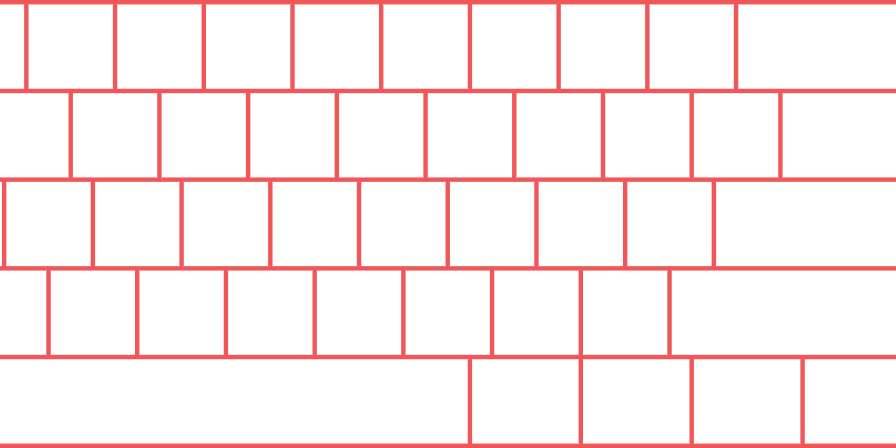
Give the GLSL for this pattern, as a WebGL 1 fragment shader.

```glsl
precision highp float;

uniform vec2 u_resolution;

const vec3 PAPER = vec3(1.0);
const vec3 INK = vec3(0.94, 0.34, 0.35);
const float ROWS = 5.0;          // rows of cells, one unit tall each
const float LINE_WIDTH = 0.05;   // in cell units
const float LEFT_CROP = 4.728;   // layout hidden beyond the left side
const float CELL = 1.0;          // cell width in the upper rows
const float WIDE_CELL = 1.25;    // cell width in the bottom row
const float CELLS = 11.0;        // cells left of the last divider
const float WIDE_CELLS = 3.0;

// Position of the last divider, rows counted from the bottom
float lastDivider(float row) {
  if (row < 0.5) return 13.75;
  if (row < 1.5) return 12.25;
  if (row < 2.5) return 12.75;
  if (row < 3.5) return 13.5;
  return 13.0;
}

// Distance to the nearest of the evenly spaced dividers in a row
float dividerDistance(float x, float row) {
  bool bottom = row < 0.5;
  float pitch = bottom ? WIDE_CELL : CELL;
  float count = bottom ? WIDE_CELLS : CELLS;
  float fromLast = x - lastDivider(row);
  float index = clamp(floor(fromLast / pitch + 0.5), -count, 0.0);
  return abs(fromLast - index * pitch);
}

// Distance to the nearest horizontal rule
float ruleDistance(float y) {
  return abs(y - clamp(floor(y + 0.5), 0.0, ROWS));
}

void main() {
  // Cell units, with the outer rules flush to the canvas edges
  float pixel = (ROWS + LINE_WIDTH) / u_resolution.y;
  vec2 p = gl_FragCoord.xy * pixel - 0.5 * LINE_WIDTH;
  p.x += LEFT_CROP;

  float row = clamp(floor(p.y), 0.0, ROWS - 1.0);
  float d = min(ruleDistance(p.y), dividerDistance(p.x, row));

  // Edge smoothing over one pixel
  float ink = clamp((0.5 * LINE_WIDTH - d) / pixel + 0.5, 0.0, 1.0);
  gl_FragColor = vec4(mix(PAPER, INK, ink), 1.0);
}
```
